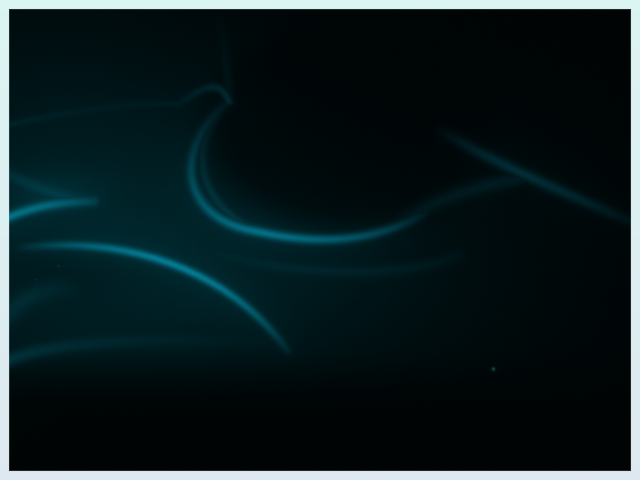
Reproduce this background procedurally as a Shadertoy shader.

```glsl
// Faint teal light strands curling through a dark haze, inside a pale frame.

// Lengths are in canvas heights
const float FRAME_WIDTH = 0.019;
const vec3 FRAME_TOP = vec3(0.86, 0.96, 0.95);
const vec3 FRAME_BOTTOM = vec3(0.87, 0.91, 0.94);
const vec3 HAZE_TINT = vec3(0.0, 1.0, 1.15);
const vec3 STRAND_TINT = vec3(0.015, 0.33, 0.40);
const float NIGHT_LEVEL = 0.016;
const float HALO_SPREAD = 4.5;
const float HALO_LEVEL = 0.16;
const float GRAIN = 0.004;
const int STEPS = 20;

float hash(vec2 p) {
    vec3 q = fract(p.xyx * 0.1031);
    q += dot(q, q.yzx + 33.33);
    return fract((q.x + q.y) * q.z);
}

float blob(vec2 p, vec2 centre, vec2 radius) {
    vec2 q = (p - centre) / radius;
    return exp(-dot(q, q));
}

vec2 cubic(vec2 a, vec2 b, vec2 c, vec2 d, float t) {
    float s = 1.0 - t;
    return s * s * s * a + 3.0 * s * t * (s * b + t * c) + t * t * t * d;
}

// Glow of a cubic curve; light holds its start, middle and end brightness
float strand(vec2 p, vec2 a, vec2 b, vec2 c, vec2 d, float width, vec3 light) {
    float nearest = 1e3, along = 0.0;
    vec2 from = a;
    for (int i = 0; i < STEPS; i++) {
        vec2 to = cubic(a, b, c, d, float(i + 1) / float(STEPS));
        vec2 edge = to - from;
        float h = clamp(dot(p - from, edge) / dot(edge, edge), 0.0, 1.0);
        float dist = length(p - from - h * edge);
        if (dist < nearest) {
            nearest = dist;
            along = (float(i) + h) / float(STEPS);
        }
        from = to;
    }
    float level = mix(mix(light.x, light.y, along), mix(light.y, light.z, along), along);
    float core = exp(-nearest * nearest / (width * width));
    float halo = HALO_LEVEL * exp(-nearest / (width * HALO_SPREAD));
    return level * (core + halo);
}

float hazeLevel(vec2 p) {
    float haze = 0.095 * blob(p, vec2(0.16, 0.50), vec2(0.48, 0.32));
    haze += 0.048 * blob(p, vec2(0.60, 0.42), vec2(0.52, 0.28));
    haze += 0.025 * blob(p, vec2(0.10, 0.85), vec2(0.40, 0.25));
    // Dark bowl above the large curl
    float bowl = length((p - vec2(0.73, 0.74)) / vec2(0.34, 0.245));
    haze *= 1.0 - 0.65 * (1.0 - smoothstep(0.70, 1.08, bowl));
    // Shadow below the lower arc
    haze *= 1.0 - 0.22 * blob(p, vec2(0.14, 0.43), vec2(0.22, 0.06));
    haze *= smoothstep(0.13, 0.29, p.y);
    return NIGHT_LEVEL + haze;
}

float strandLight(vec2 p) {
    // Large curl and its tail
    vec2 low = vec2(0.538, 0.517);
    float g = strand(p, vec2(0.477, 0.789), vec2(0.356, 0.689), vec2(0.373, 0.542), low, 0.010, vec3(0.15, 0.38, 0.85));
    g = max(g, strand(p, low, vec2(0.712, 0.478), vec2(0.825, 0.516), vec2(0.903, 0.567), 0.010, vec3(0.85, 0.75, 0.06)));
    g = max(g, strand(p, vec2(0.833, 0.536), vec2(0.92, 0.593), vec2(1.007, 0.616), vec2(1.11, 0.633), 0.016, vec3(0.12, 0.20, 0.18)));
    g = max(g, strand(p, vec2(0.465, 0.77), vec2(0.385, 0.69), vec2(0.42, 0.56), vec2(0.54, 0.52), 0.009, vec3(0.10, 0.22, 0.25)));
    // Bright lower arc
    g = max(g, strand(p, vec2(0.02, 0.481), vec2(0.26, 0.516), vec2(0.477, 0.438), vec2(0.599, 0.270), 0.009, vec3(0.0, 1.75, 0.18)));
    // Left streak and its upper wisp
    g = max(g, strand(p, vec2(0.0, 0.54), vec2(0.08, 0.575), vec2(0.13, 0.578), vec2(0.195, 0.58), 0.010, vec3(0.85, 0.75, 0.30)));
    g = max(g, strand(p, vec2(0.0, 0.645), vec2(0.07, 0.61), vec2(0.12, 0.59), vec2(0.19, 0.58), 0.013, vec3(0.15, 0.22, 0.18)));
    // Right diagonal
    g = max(g, strand(p, vec2(0.903, 0.737), vec2(1.024, 0.663), vec2(1.11, 0.628), vec2(1.333, 0.53), 0.012, vec3(0.0, 0.70, 0.08)));
    // Hook with faint threads leading into it
    vec2 knot = vec2(0.477, 0.789);
    g = max(g, strand(p, vec2(0.373, 0.784), vec2(0.42, 0.815), vec2(0.455, 0.84), knot, 0.008, vec3(0.08, 0.25, 0.32)));
    g = max(g, strand(p, vec2(0.0, 0.735), vec2(0.12, 0.765), vec2(0.25, 0.785), vec2(0.373, 0.784), 0.007, vec3(0.12, 0.03, 0.08)));
    g = max(g, strand(p, vec2(0.455, 0.97), vec2(0.468, 0.9), vec2(0.475, 0.85), knot, 0.010, vec3(0.02, 0.06, 0.14)));
    // Lower wisps
    g = max(g, strand(p, vec2(0.45, 0.472), vec2(0.6, 0.43), vec2(0.83, 0.415), vec2(0.955, 0.468), 0.012, vec3(0.05, 0.20, 0.06)));
    g = max(g, strand(p, vec2(0.0, 0.33), vec2(0.05, 0.385), vec2(0.1, 0.405), vec2(0.17, 0.40), 0.020, vec3(0.18, 0.20, 0.02)));
    g = max(g, strand(p, vec2(0.0, 0.24), vec2(0.07, 0.285), vec2(0.3, 0.3), vec2(0.57, 0.285), 0.014, vec3(0.38, 0.08, 0.03)));
    return g + 0.10 * blob(p, vec2(0.11, 0.605), vec2(0.09, 0.04));
}

void mainImage(out vec4 fragColor, in vec2 fragCoord) {
    vec2 p = fragCoord / iResolution.y;
    vec2 size = vec2(iResolution.x / iResolution.y, 1.0);

    vec3 color = HAZE_TINT * hazeLevel(p) + STRAND_TINT * strandLight(p);

    // Dust specks
    float dust = blob(p, vec2(1.028, 0.231), vec2(0.004));
    dust += 0.4 * blob(p, vec2(0.122, 0.446), vec2(0.002));
    dust += 0.3 * blob(p, vec2(0.076, 0.417), vec2(0.002));
    color += vec3(0.06, 0.24, 0.25) * dust;
    color += HAZE_TINT * GRAIN * (hash(floor(p * 384.0)) - 0.5);

    // Pale frame
    vec2 toEdge = min(p, size - p);
    float inside = min(toEdge.x, toEdge.y) - FRAME_WIDTH;
    float soft = 0.75 / iResolution.y;
    vec3 frame = mix(FRAME_BOTTOM, FRAME_TOP, p.y);
    color = mix(frame, color, smoothstep(-soft, soft, inside));
    fragColor = vec4(clamp(color, 0.0, 1.0), 1.0);
}
```
